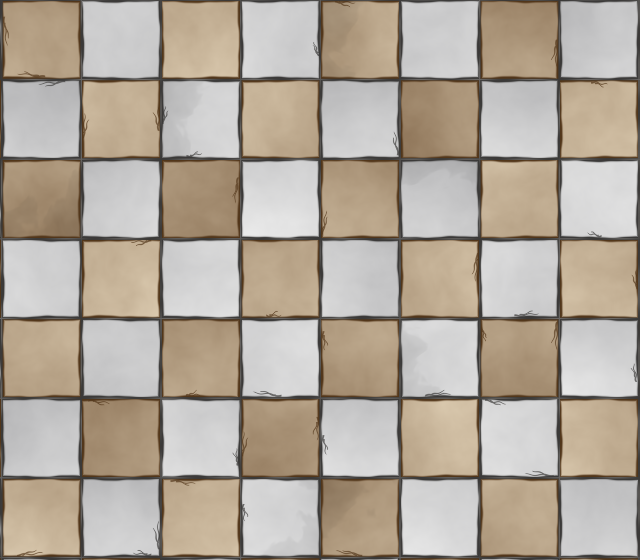
This texture is drawn by a Shadertoy shader. Its source:

```glsl
// Worn checkerboard of tan and pale grey tiles with inked, wobbly edges, stains and cracks.

const float PITCH = 0.12448;               // tile size, in canvas widths
const vec2 ORIGIN = vec2(0.0026, 0.0039);  // lower left corner of tile (0, 0)
const float INK_WIDTH = 0.022;             // the widths below are in tile units
const float INK_WOBBLE = 0.014;
const float GROUT_WIDTH = 0.007;
const float FRINGE_WIDTH = 0.03;
const float CRACK_CHANCE = 0.16;           // per tile side
const float CRACK_WIDTH = 0.012;
const float STAIN_CHANCE = 0.14;           // per tile
const float STAIN_DEPTH = 0.07;
const float TAU = 6.28318;

const vec3 TAN_DARK = vec3(0.60, 0.505, 0.395);
const vec3 TAN_LIGHT = vec3(0.82, 0.75, 0.645);
const vec3 PALE_DARK = vec3(0.735, 0.735, 0.74);
const vec3 PALE_LIGHT = vec3(0.895, 0.895, 0.895);
const vec3 BROWN_INK = vec3(0.32, 0.21, 0.10);
const vec3 CHARCOAL = vec3(0.23, 0.225, 0.22);
const vec3 GROUT = vec3(0.42, 0.41, 0.40);

float hash(vec2 p) {
    vec3 q = fract(vec3(p.xyx) * vec3(0.1031, 0.1130, 0.0973));
    q += dot(q, q.yzx + 33.33);
    return fract((q.x + q.y) * q.z);
}

// Layered sines along a tile side, about -1 to 1
float wobble(float t, float seed) {
    return 0.6 * sin(t * 6.0 + seed) + 0.3 * sin(t * 14.0 + seed * 1.7)
         + 0.1 * sin(t * 31.0 + seed * 2.3);
}

// Gently warped, rotated sine layers, about -1 to 1
float clouds(vec2 p) {
    const mat2 TURN = mat2(0.8, 0.6, -0.6, 0.8);
    float sum = 0.0, amp = 0.5;
    for (int i = 0; i < 5; i++) {
        p = TURN * p * 1.8 + 3.1;
        p += 0.35 * sin(p.yx * 1.1);
        sum += amp * sin(p.x) * sin(p.y);
        amp *= 0.6;
    }
    return sum;
}

// A tapering stroke: u runs 0 to 1 along it, offset is the distance across it
float stroke(float u, float offset, float aa) {
    float halfWidth = CRACK_WIDTH * (1.0 - 0.7 * u);
    float inside = smoothstep(-0.03, 0.03, u) * (1.0 - smoothstep(0.9, 1.0, u));
    return inside * (1.0 - smoothstep(halfWidth - aa, halfWidth + aa, abs(offset)));
}

// A forked crack that leaves a side and leans into the tile
float crack(float along, float depth, vec2 id, float aa) {
    if (hash(id + 5.3) > CRACK_CHANCE) return 0.0;
    float seed = hash(id + 9.1) * TAU;
    float start = mix(0.04, 0.96, hash(id + 2.7));
    float size = mix(0.18, 0.4, hash(id + 7.9));
    float u = (along - start) * (start > 0.5 ? -1.0 : 1.0) / size;
    float path = 0.03 + 0.05 * u * hash(id + 4.4) + 0.01 * sin(u * 11.0 + seed);
    float fork = (u - 0.2) / 0.55;
    float forkPath = 0.035 + 0.06 * fork + 0.008 * sin(fork * 8.0 + seed);
    return max(stroke(u, depth - path, aa), stroke(fork, depth - forkPath, aa));
}

void mainImage(out vec4 fragColor, in vec2 fragCoord) {
    vec2 p = (fragCoord / iResolution.x - ORIGIN) / PITCH;
    float aa = 0.7 / (iResolution.x * PITCH);
    vec2 tile = floor(p), f = p - tile;
    bool isTan = mod(tile.x + tile.y, 2.0) < 0.5;
    vec2 id = tile * 7.0 + 61.0;
    vec2 shift = vec2(hash(id), hash(id + 1.9)) * 40.0;

    // Face: tone per tile, shading across it, cloudy wash and fine mottle
    float angle = hash(id + 3.3) * TAU;
    float slope = dot(f - 0.5, vec2(cos(angle), sin(angle)));
    float wash = clouds(f * 1.4 + shift);
    float tone = 0.5 + 0.75 * (hash(id + 6.1) - 0.5) + 0.35 * slope
               + 0.2 * wash + 0.07 * clouds(f * 5.0 + shift);
    if (!isTan) tone += 0.25 * (0.5 - f.y);
    vec3 color = isTan ? mix(TAN_DARK, TAN_LIGHT, tone) : mix(PALE_DARK, PALE_LIGHT, tone);

    // Stain that fades inward from a ragged edge
    float reach = 0.5 * clouds(f * 2.2 + shift.yx) - slope - 0.1;
    float stain = 0.6 * smoothstep(0.0, 0.12, reach) + 0.6 * smoothstep(0.0, 0.6, reach);
    color *= 1.0 - STAIN_DEPTH * stain * step(hash(id + 8.2), STAIN_CHANCE);

    // Sides: ink, its soft fringe, and cracks
    float ink = 0.0, fringe = 0.0, cracks = 0.0;
    for (int side = 0; side < 4; side++) {
        vec2 q = side < 2 ? f : f.yx;
        float depth = side % 2 == 0 ? q.x : 1.0 - q.x;
        vec2 sideId = id + float(side) * vec2(17.0, 29.0);
        float width = INK_WIDTH + INK_WOBBLE * wobble(q.y, hash(sideId) * TAU);
        ink = max(ink, 1.0 - smoothstep(width - aa, width + aa, depth));
        fringe = max(fringe, 1.0 - smoothstep(width, width + FRINGE_WIDTH, depth));
        cracks = max(cracks, crack(q.y, depth, sideId, aa));
    }
    vec3 inkColor = isTan ? BROWN_INK : CHARCOAL;
    color = mix(color, inkColor, (isTan ? 0.6 : 0.35) * fringe * fringe);
    color = mix(color, inkColor, 0.7 * cracks);
    color = mix(color, inkColor, ink);

    // Grout: charcoal seam with patchy grey along its middle
    vec2 toSide = min(f, 1.0 - f);
    float seam = min(toSide.x, toSide.y);
    float patchy = 0.5 + 0.5 * sin(p.x * 9.0 + 2.0 * sin(p.y * 7.0));
    color = mix(color, CHARCOAL, 1.0 - smoothstep(GROUT_WIDTH, GROUT_WIDTH * 2.2, seam));
    color = mix(color, GROUT, patchy * (1.0 - smoothstep(GROUT_WIDTH - aa, GROUT_WIDTH + aa, seam)));

    fragColor = vec4(clamp(color, 0.0, 1.0), 1.0);
}
```
